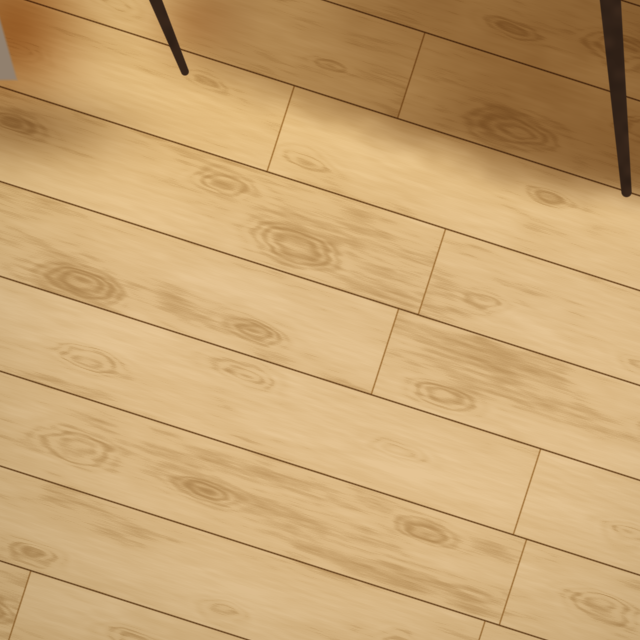
Write a Shadertoy shader that draws this texture.

```glsl
const float BOARD_WIDTH = 0.1412;
const float BOARD_LENGTH = 1.12;
const float FLOOR_ANGLE = 0.3088;
const float ROW_OFFSET = 0.0124;
const float STAGGER[9] = float[9](0.30, 0.648, 0.479, 0.772, 0.740, 1.018, 1.040, 1.017, 0.317);

const vec3 OAK_PALE = vec3(0.88, 0.77, 0.60);
const vec3 OAK_MID = vec3(0.81, 0.68, 0.48);
const vec3 OAK_DARK = vec3(0.62, 0.47, 0.28);
const vec3 SEAM = vec3(0.36, 0.23, 0.10);
const vec3 JOINT = vec3(0.58, 0.41, 0.20);
const vec3 LEG = vec3(0.19, 0.13, 0.09);
const vec3 RUG = vec3(0.57, 0.50, 0.43);
const vec3 SHADOW_TINT = vec3(0.63, 0.54, 0.43);
const vec3 AMBER_TINT = vec3(0.72, 0.54, 0.35);

float hash(vec2 p) {
    return fract(sin(dot(p, vec2(127.1, 311.7))) * 43758.5453);
}

float noise(vec2 p) {
    vec2 i = floor(p), f = fract(p);
    f = f * f * (3.0 - 2.0 * f);
    return mix(mix(hash(i), hash(i + vec2(1, 0)), f.x),
               mix(hash(i + vec2(0, 1)), hash(i + vec2(1, 1)), f.x), f.y);
}

float fbm(vec2 p) {
    float sum = 0.0, amp = 0.5;
    for (int i = 0; i < 4; i++) {
        sum += amp * noise(p);
        p = p * 2.03 + 7.1;
        amp *= 0.5;
    }
    return sum;
}

float cover(float dist, float halfWidth, float blur) {
    return 1.0 - smoothstep(halfWidth - blur, halfWidth + blur, dist);
}

float softSpot(vec2 p, vec2 center, vec2 radius) {
    vec2 d = (p - center) / radius;
    return exp(-dot(d, d));
}

float taperedRod(vec2 p, vec2 a, vec2 b, float ra, float rb) {
    vec2 pa = p - a, ba = b - a;
    float h = clamp(dot(pa, ba) / dot(ba, ba), 0.0, 1.0);
    return length(pa - ba * h) - mix(ra, rb, h);
}

// Knots scattered along one board
float knots(vec2 q, vec2 board) {
    float sum = 0.0;
    for (int k = 0; k < 4; k++) {
        vec2 key = board * 7.3 + float(k) * 3.7;
        vec2 center = vec2((float(k) + 0.2 + 0.6 * hash(key)) * BOARD_LENGTH / 4.0,
                           BOARD_WIDTH * (0.2 + 0.6 * hash(key + 1.9)));
        float size = mix(0.6, 1.2, hash(key + 5.3));
        sum += size * softSpot(q, center, vec2(0.065, 0.024) * size);
    }
    return sum;
}

vec3 oak(vec2 q, vec2 board) {
    float seed = hash(board + 2.6);
    vec2 g = q + seed * vec2(31.0, 17.0);
    vec2 warped = q + 0.028 * (vec2(fbm(g * vec2(11, 24)), fbm(g * vec2(9, 30) + 40.0)) - 0.47);
    float knot = knots(warped, board);
    float clouds = fbm(g * vec2(4.5, 21.0));
    float rings = sin(24.0 * (knot + clouds) + 60.0 * warped.y);
    float fibre = fbm(g * vec2(22.0, 190.0)) - 0.47;
    float figure = smoothstep(0.1, 0.7, knot);

    float tone = 0.62 + 0.16 * (seed - 0.5) - 1.1 * (clouds - 0.47);
    tone += rings * mix(0.05, 0.14, figure) + 0.65 * fibre - 0.30 * figure;
    vec3 col = mix(OAK_MID, OAK_PALE, clamp(tone, 0.0, 1.0));
    return mix(col, OAK_DARK, clamp(0.45 - tone, 0.0, 0.75));
}

vec3 lighting(vec2 p) {
    float wobble = fbm(p * vec2(5.0, 7.0) + 3.0) - 0.47;
    float edge = p.y - 0.02 - 0.31 * p.x + 0.10 * wobble;
    float shade = cover(edge, -0.01, 0.045) * smoothstep(0.2, 0.4, p.x);
    shade *= mix(0.62, 1.0, smoothstep(0.35, 0.8, p.x)) * (1.0 + 0.5 * wobble);
    float corner = softSpot(p, vec2(0.02, 0.04), vec2(0.10, 0.11));
    float sideShade = 0.6 * softSpot(p, vec2(0.04, 0.2), vec2(0.15, 0.05));
    float streak = 0.5 * softSpot(p, vec2(0.31, 0.03), vec2(0.07, 0.06));

    vec3 light = mix(vec3(1), SHADOW_TINT, clamp(shade + sideShade, 0.0, 1.1));
    light *= mix(vec3(1), AMBER_TINT, clamp(corner + streak, 0.0, 1.0));
    float falloff = smoothstep(0.35, 0.85, length(p - vec2(0.6, 0.42)));
    light *= mix(vec3(1.02, 1.0, 0.97), vec3(0.90, 0.88, 0.84), falloff);
    return light * mix(vec3(1.03, 1.01, 0.93), vec3(1), smoothstep(0.1, 0.5, p.y));
}

void mainImage(out vec4 fragColor, in vec2 fragCoord) {
    float px = 1.0 / iResolution.y;
    vec2 p = vec2(fragCoord.x, iResolution.y - fragCoord.y) * px;

    // Staggered boards in the rotated floor frame
    float c = cos(FLOOR_ANGLE), s = sin(FLOOR_ANGLE);
    vec2 f = vec2(c * p.x + s * p.y, c * p.y - s * p.x + ROW_OFFSET);
    float row = floor(f.y / BOARD_WIDTH);
    float along = f.x - STAGGER[clamp(int(row) + 2, 0, 8)];
    vec2 board = vec2(floor(along / BOARD_LENGTH), row);
    vec2 q = vec2(along, f.y) - board * vec2(BOARD_LENGTH, BOARD_WIDTH);
    vec3 col = oak(q, board);

    // Long seams and end joints
    vec2 gap = min(q, vec2(BOARD_LENGTH, BOARD_WIDTH) - q);
    col = mix(col, JOINT, 0.85 * cover(gap.x, 0.0011, px));
    col = mix(col, SEAM, 0.9 * cover(gap.y, 0.0011, px));
    col *= lighting(p);

    // Rug corner and chair legs
    float rug = max(p.x - 0.28 * (p.y - 0.03), p.y - 0.125);
    col = mix(col, RUG, cover(rug, 0.0, 2.0 * px));
    float legs = min(taperedRod(p, vec2(0.235, -0.02), vec2(0.289, 0.112), 0.010, 0.006),
                     taperedRod(p, vec2(0.952, -0.02), vec2(0.979, 0.300), 0.017, 0.008));
    col = mix(col, LEG * (0.9 + 0.3 * noise(p * 60.0)), cover(legs, 0.0, px));
    fragColor = vec4(col, 1.0);
}
```
